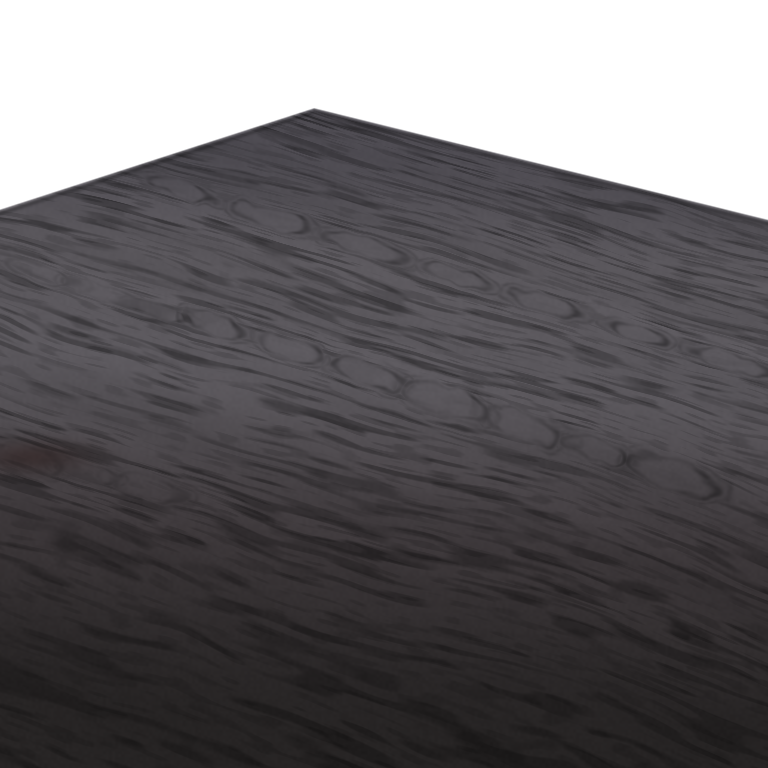
A WebGL 2 fragment shader for this texture:

```glsl
#version 300 es
precision highp float;

uniform vec2 u_resolution;
out vec4 fragColor;

const vec2 CORNER = vec2(0.409, 0.859);
const float LEFT_SLOPE = 0.323;
const float RIGHT_SLOPE = -0.246;

float hash(vec2 p) {
    vec3 q = fract(p.xyx * vec3(0.1031, 0.1030, 0.0973));
    q += dot(q, q.yzx + 33.33);
    return fract((q.x + q.y) * q.z);
}

float noise(vec2 p) {
    vec2 cell = floor(p), f = fract(p);
    f = f * f * (3.0 - 2.0 * f);
    float low = mix(hash(cell), hash(cell + vec2(1, 0)), f.x);
    float high = mix(hash(cell + vec2(0, 1)), hash(cell + vec2(1, 1)), f.x);
    return mix(low, high, f.y);
}

// Row of oval figures: x = grain bend, y = smooth wood, z = dark rim
vec3 figureRow(vec2 p, vec2 start, vec2 stride, int count, vec2 radii, float seed) {
    vec3 figure = vec3(0.0);
    vec2 axis = normalize(stride);
    for (int i = 0; i < count; i++) {
        float id = float(i);
        float size = mix(0.7, 1.1, hash(vec2(id, seed)));
        vec2 d = p - start - stride * id;
        vec2 q = vec2(dot(d, axis), dot(d, vec2(-axis.y, axis.x))) / (radii * size);
        q += 0.5 * (vec2(noise(p * 45.0 + seed), noise(p * 60.0 + seed + 9.0)) - 0.5);
        float r = length(q);
        float tip = smoothstep(0.1, 1.0, abs(q.x) + 0.25 * q.x);
        float rim = exp(-pow((r - 1.0) / 0.17, 2.0));
        rim += 0.5 * exp(-pow((r - 1.4) / 0.13, 2.0)) * tip;
        figure.x += q.y * exp(-0.6 * r * r);
        figure.y = max(figure.y, 1.0 - smoothstep(0.7, 1.5, r));
        figure.z = max(figure.z, rim * mix(0.3, 1.0, tip));
    }
    return figure;
}

// Broken dark pores drawn out along the grain
float pores(vec2 grain, vec2 density, float threshold) {
    return smoothstep(threshold, threshold + 0.3, noise(grain * density));
}

// Light falling off from the far corner to the near edge
vec3 woodTone(vec2 p) {
    vec3 near = vec3(0.145, 0.135, 0.135);
    vec3 lower = vec3(0.235, 0.215, 0.225);
    vec3 middle = vec3(0.345, 0.333, 0.352);
    vec3 far = vec3(0.290, 0.280, 0.305);
    float h = p.y + 0.05 * (p.x - 0.5);
    vec3 tone = mix(near, lower, smoothstep(0.02, 0.36, h));
    tone = mix(tone, middle, smoothstep(0.26, 0.54, h));
    return mix(tone, far, smoothstep(0.64, 0.82, h));
}

vec3 wood(vec2 p) {
    vec3 figure = figureRow(p, vec2(0.24, 0.752), vec2(0.118, -0.037), 7, vec2(0.050, 0.013), 3.0);
    figure += figureRow(p, vec2(0.28, 0.578), vec2(0.100, -0.033), 7, vec2(0.052, 0.018), 8.0);
    figure += 0.6 * figureRow(p, vec2(0.05, 0.645), vec2(0.080, -0.025), 3, vec2(0.055, 0.012), 14.0);
    figure += 0.6 * figureRow(p, vec2(0.03, 0.405), vec2(0.080, -0.020), 3, vec2(0.050, 0.016), 21.0);

    // Grain coordinates, packed closer with distance
    float across = -log(1.35 - p.y - p.x * mix(0.33, 0.25, p.y));
    vec2 grain = vec2(p.x - 0.3 * p.y, across);
    grain.y += 0.045 * noise(grain * vec2(3.0, 6.0)) + 0.010 * noise(grain * vec2(11.0, 22.0));
    grain.y -= 0.012 * figure.x;

    float coarse = pores(grain, vec2(13.0, 125.0), 0.52);
    float fine = pores(grain + 7.0, vec2(30.0, 210.0), 0.50);
    float bands = noise(grain * vec2(2.5, 24.0) + 4.0);
    float grainShade = (0.25 * coarse + 0.13 * fine) * mix(0.6, 1.1, bands);
    grainShade *= 1.0 - 0.85 * min(figure.y, 1.0);
    float broken = mix(0.4, 1.0, noise(grain * vec2(40.0, 190.0)));
    float rimShade = 0.38 * min(figure.z, 1.0) * broken;

    vec3 tone = woodTone(p) * (1.03 + 0.10 * (bands - 0.5));
    tone *= 1.0 - max(grainShade, rimShade);
    tone += 0.012 * (noise(p * 250.0) - 0.5);

    // Warm stain by the left side
    vec2 stain = (p - vec2(0.04, 0.405)) / vec2(0.07, 0.02);
    return tone * mix(vec3(1.0), vec3(0.78, 0.68, 0.66), exp(-dot(stain, stain)));
}

void main() {
    vec2 p = gl_FragCoord.xy / u_resolution;
    float pixel = 1.0 / min(u_resolution.x, u_resolution.y);

    // Signed distance inside the two far edges
    vec2 d = p - CORNER;
    float leftInside = (LEFT_SLOPE * d.x - d.y) / length(vec2(LEFT_SLOPE, 1.0));
    float rightInside = (RIGHT_SLOPE * d.x - d.y) / length(vec2(RIGHT_SLOPE, 1.0));
    float inside = min(leftInside, rightInside);

    // Dark arris with a thin pale bevel
    vec3 color = wood(p);
    color *= 1.0 - 0.22 * exp(-pow((inside - 0.005) / 0.003, 2.0));
    color += 0.16 * exp(-pow(inside / 0.0022, 2.0));

    float cover = smoothstep(-pixel, pixel, inside);
    fragColor = vec4(mix(vec3(1.0), color, cover), 1.0);
}
```
